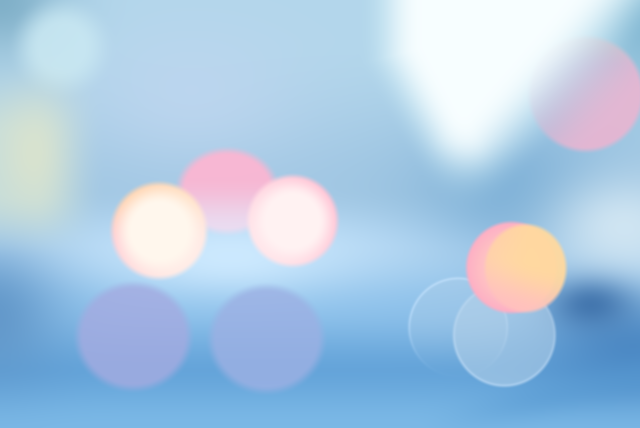
This background is drawn by a WebGL 1 fragment shader. Its source:

```glsl
precision highp float;
// Defocused city lights: pastel bokeh discs over a soft blue haze.
uniform vec2 u_resolution;

// Soft elliptical spot, 1 at its centre
float glow(vec2 p, vec2 center, vec2 radius) {
  vec2 q = (p - center) / radius;
  return exp(-dot(q, q));
}

// Distance from the centre of an ellipse, 1 on its edge
float reach(vec2 p, vec2 center, vec2 radius) {
  return length((p - center) / radius);
}

// Disc coverage with a soft edge
float disc(float d, float blur) {
  return 1.0 - smoothstep(1.0 - blur, 1.0 + blur, d);
}

// Faint bright line along the edge of a lens disc
float rim(float d) {
  return exp(-pow((d - 0.97) / 0.03, 2.0));
}

vec3 haze(vec2 p) {
  // Horizontal bands from the road up to the sky
  vec3 col = mix(vec3(0.48, 0.72, 0.90), vec3(0.39, 0.64, 0.85), smoothstep(0.0, 0.15, p.y));
  col = mix(col, vec3(0.56, 0.76, 0.92), smoothstep(0.12, 0.30, p.y));
  col = mix(col, vec3(0.70, 0.84, 0.95), smoothstep(0.27, 0.43, p.y));
  col = mix(col, vec3(0.63, 0.78, 0.89), smoothstep(0.42, 0.56, p.y));
  col = mix(col, vec3(0.70, 0.84, 0.92), smoothstep(0.56, 0.92, p.y));

  // Dim areas
  col = mix(col, vec3(0.45, 0.65, 0.75), 0.8 * glow(p, vec2(0.0, 1.0), vec2(0.15, 0.13)));
  col = mix(col, vec3(0.36, 0.57, 0.77), 0.85 * glow(p, vec2(-0.02, 0.27), vec2(0.16, 0.16)));
  col = mix(col, vec3(0.46, 0.67, 0.83), 0.85 * glow(p, vec2(1.24, 0.54), vec2(0.24, 0.16)));
  col = mix(col, vec3(0.48, 0.70, 0.81), 0.8 * glow(p, vec2(1.52, 0.95), vec2(0.12, 0.17)));
  col = mix(col, vec3(0.27, 0.51, 0.75), 0.85 * glow(p, vec2(1.50, 0.19), vec2(0.24, 0.12)));
  float slope = p.y - 0.02 - 0.22 * (p.x - 1.05);
  col = mix(col, vec3(0.34, 0.60, 0.82),
            0.5 * exp(-slope * slope / 0.002) * smoothstep(0.95, 1.3, p.x));

  // Pale areas
  col = mix(col, vec3(0.75, 0.84, 0.94), 0.75 * glow(p, vec2(0.45, 0.77), vec2(0.27, 0.17)));
  col = mix(col, vec3(0.81, 0.92, 1.0), 0.9 * glow(p, vec2(0.54, 0.40), vec2(0.27, 0.09)));
  col = mix(col, vec3(0.82, 0.90, 0.95), 0.95 * glow(p, vec2(1.46, 0.47), vec2(0.18, 0.13)));
  col = mix(col, vec3(0.21, 0.41, 0.64), 0.8 * glow(p, vec2(1.385, 0.29), vec2(0.10, 0.06)));
  col = mix(col, vec3(0.79, 0.91, 0.95), 0.85 * disc(reach(p, vec2(0.145, 0.89), vec2(0.09)), 0.45));

  // Yellow-green block on the left
  float block = (1.0 - smoothstep(0.08, 0.25, p.x))
              * smoothstep(0.39, 0.55, p.y) * (1.0 - smoothstep(0.68, 0.86, p.y));
  col = mix(col, vec3(0.80, 0.88, 0.85), 0.85 * block);
  col = mix(col, vec3(0.89, 0.90, 0.78), 0.6 * glow(p, vec2(0.08, 0.64), vec2(0.08, 0.13)));

  // White wedge of sky narrowing to a rounded tip
  float left = min(p.x - 0.87, dot(p - vec2(0.89, 0.82), vec2(0.88, 0.47)));
  float right = dot(vec2(1.30, 0.79) - p, vec2(0.76, -0.65));
  float wedge = smoothstep(-0.03, 0.14, left) * smoothstep(-0.08, 0.14, right)
              * smoothstep(0.48, 0.70, p.y + 0.02);
  wedge = 1.0 - pow(1.0 - wedge, 1.7);
  return mix(col, mix(vec3(0.82, 0.94, 0.97), vec3(0.97, 0.995, 1.0), wedge), wedge);
}

void main() {
  vec2 p = gl_FragCoord.xy / u_resolution * vec2(1.5, 1.0);
  vec3 col = haze(p);

  // Pink disc at the upper right, melting into the sky
  vec2 c = vec2(1.373, 0.781);
  float d = reach(p, c, vec2(0.133));
  float side = smoothstep(-0.14, 0.09, dot(p - c, vec2(0.75, -0.66)));
  vec3 tint = mix(vec3(0.91, 0.71, 0.82), vec3(0.96, 0.76, 0.77), smoothstep(0.84, 0.92, p.y));
  col = mix(col, tint, disc(d, 0.07) * mix(0.05, 0.92, side));

  // Violet reflections
  for (int i = 0; i < 2; i++) {
    float k = float(i);
    d = reach(p, vec2(0.313 + 0.312 * k, 0.214 - 0.006 * k), vec2(0.131, 0.122));
    tint = mix(vec3(0.64, 0.67, 0.88), vec3(0.61, 0.69, 0.89), k);
    col = mix(col, tint, disc(d, 0.11) * 0.82);
  }

  // Clear overlapping lens discs
  for (int i = 0; i < 2; i++) {
    float k = float(i);
    d = reach(p, vec2(1.074 + 0.108 * k, 0.235 - 0.018 * k), vec2(0.118 + 0.003 * k));
    float fade = mix(smoothstep(0.10, 0.27, p.y), 1.0, k);
    col = mix(col, vec3(0.71, 0.82, 0.91), disc(d, 0.04) * fade * (0.32 + 0.25 * k));
    float shine = mix(1.0, 0.45 + 0.55 * smoothstep(0.26, 0.12, p.y), k);
    col += vec3(0.07, 0.05, 0.04) * rim(d) * fade * shine;
  }

  // Rose light behind the bright pair
  d = reach(p, vec2(0.533, 0.553), vec2(0.113, 0.096));
  tint = mix(vec3(0.93, 0.86, 0.94), vec3(0.99, 0.71, 0.82), smoothstep(0.46, 0.59, p.y));
  col = mix(col, tint, 0.93 * disc(d, 0.13));

  // Bright pair: warm on the left, rosy on the right, each tinted on its outer side
  for (int i = 0; i < 2; i++) {
    float k = float(i);
    c = vec2(0.373 + 0.313 * k, 0.461 + 0.023 * k);
    d = reach(p, c, vec2(0.111 - 0.006 * k));
    vec3 edge = mix(mix(vec3(1.0, 0.78, 0.82), vec3(1.0, 0.83, 0.69), smoothstep(0.42, 0.55, p.y)),
                    vec3(1.0, 0.76, 0.83), k);
    vec3 core = mix(vec3(1.0, 0.97, 0.93), vec3(1.0, 0.95, 0.95), k);
    float facing = dot((p - c) / 0.11, mix(vec2(-0.7, 0.7), vec2(0.8, 0.6), k));
    float stain = smoothstep(0.55, 1.05, d) * (0.62 + 0.38 * facing);
    col = mix(col, mix(core, edge, stain), disc(d, 0.085));
  }

  // Pink and amber light on the right
  d = reach(p, vec2(1.199, 0.375), vec2(0.106));
  col = mix(col, mix(vec3(1.0, 0.80, 0.76), vec3(0.99, 0.68, 0.77), d * d), disc(d, 0.06));
  d = reach(p, vec2(1.232, 0.373), vec2(0.095, 0.102));
  tint = mix(vec3(1.0, 0.76, 0.74), vec3(1.0, 0.85, 0.62),
             smoothstep(0.27, 0.39, p.y + 0.3 * (p.x - 1.23)));
  col = mix(col, tint, disc(d, 0.07) * mix(0.65, 0.95, smoothstep(1.13, 1.25, p.x)));

  gl_FragColor = vec4(clamp(col, 0.0, 1.0), 1.0);
}
```
